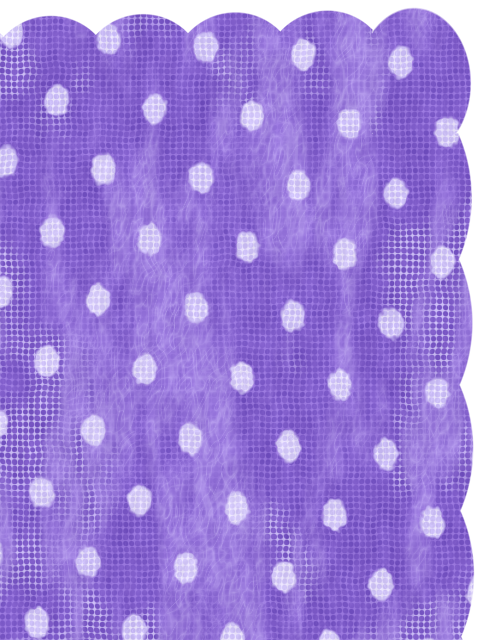
A Shadertoy shader for this pattern:

```glsl
// Purple woven cloth with pale polka dots and a scalloped border on a white page.
// Lengths are fractions of the canvas height; y runs down from the top edge.

const vec3 DARK  = vec3(0.43, 0.30, 0.74);
const vec3 MID   = vec3(0.54, 0.40, 0.82);
const vec3 LIGHT = vec3(0.63, 0.50, 0.89);
const vec3 PALE  = vec3(0.83, 0.79, 0.97);

float hash(vec2 p) {
    return fract(sin(dot(p, vec2(127.1, 311.7))) * 43758.5453);
}

float noise(vec2 p) {
    vec2 i = floor(p), f = fract(p);
    f = f * f * (3.0 - 2.0 * f);
    return mix(mix(hash(i), hash(i + vec2(1, 0)), f.x),
               mix(hash(i + vec2(0, 1)), hash(i + vec2(1, 1)), f.x), f.y);
}

float fbm(vec2 p) {
    float sum = 0.0, amp = 0.5;
    for (int i = 0; i < 4; i++) {
        sum += amp * noise(p);
        p = p * 2.03 + 17.3;
        amp *= 0.5;
    }
    return sum / 0.9375;
}

float ellipseDist(vec2 p, vec2 r) {
    return (length(p / r) - 1.0) * min(r.x, r.y);
}

// Height of a row of circular arcs above their cusps
float scallop(float t, float period, float sag) {
    float h = 0.5 * period;
    float r = (h * h + sag * sag) / (2.0 * sag);
    t = (fract(t / period) - 0.5) * period;
    return sqrt(r * r - t * t) - (r - sag);
}

// Signed distance to the cloth: scalloped top and right sides, one round corner
float clothDist(vec2 p) {
    vec2 corner = vec2(0.582, 0.2083);
    float top = 0.0575 - 0.019 * p.x - scallop(p.x - corner.x, 0.1441, 0.031) - p.y;
    float right = p.x - 0.7145 - 0.006 * p.y - scallop(p.y - corner.y, 0.1966, 0.0205);
    float notch = min(p.x - corner.x, corner.y - p.y);
    float body = max(max(top, right), notch);
    return min(body, ellipseDist(p - vec2(0.647, 0.130), vec2(0.0885, 0.117)));
}

// Polka dots on a tilted lattice: distance in x, random tint per dot in y
vec2 dots(vec2 p, float ragged) {
    mat2 lattice = mat2(0.0723, 0.1080, -0.0801, 0.0959);
    vec2 q = inverse(lattice) * (p - vec2(0.1693, 0.0612));
    vec2 id = round(q);
    float d = ellipseDist(lattice * (q - id), vec2(0.0182, 0.0237));
    return vec2(d + ragged, hash(id + 4.0));
}

// Round thread crossings: coverage in x, random shade per crossing in y
vec2 weave(vec2 p, float px) {
    vec2 pitch = vec2(0.0092, 0.0097);
    vec2 wobble = vec2(noise(p * vec2(20, 45)), noise(p * vec2(45, 20) + 9.0)) - 0.5;
    vec2 g = (p + wobble * 0.004) / pitch;
    vec2 id = floor(g);
    float shade = hash(id);
    float radius = 0.43 + 0.08 * shade;
    float w = 0.6 * px / pitch.x + 0.04;
    return vec2(1.0 - smoothstep(radius - w, radius + w, length(fract(g) - 0.5)), shade);
}

// Fine, mostly upright hairs
float fibres(vec2 p) {
    float bend = 3.0 * noise(p * 30.0);
    float a = noise(vec2(p.x * 190.0 + bend, p.y * 45.0));
    float b = noise(vec2((p.x + 0.5 * p.y) * 150.0 - bend, p.y * 60.0) + 31.0);
    return pow(1.0 - abs(2.0 * a - 1.0), 3.0) * 0.65 + pow(1.0 - abs(2.0 * b - 1.0), 4.0) * 0.45;
}

vec3 clothColor(vec2 p, float px) {
    vec2 bead = weave(p, px);
    float hair = fibres(p);
    float centre = exp(-pow((p.x - 0.38) / 0.17, 2.0));

    // Smeared streaks hide the weave; open patches show pale gaps
    float streak = fbm(p * vec2(26, 6) + 3.0);
    float veil = smoothstep(0.42, 0.76, streak + 0.10 * centre);
    float open = smoothstep(0.50, 0.72, fbm(p * vec2(9, 7) + 40.0) + 0.06 - 0.16 * centre);
    open *= 1.0 - 0.8 * veil;

    vec3 thread = mix(DARK, MID, 0.55 * bead.y + 0.3 * hair);
    vec3 gap = mix(mix(MID, LIGHT, 0.45 + 0.4 * hair), PALE, 0.85 * open);
    vec3 col = mix(gap, thread, bead.x * (1.0 - 0.55 * veil));
    col = mix(col, LIGHT, veil * (0.25 + 0.45 * hair));
    col = mix(col, PALE, 0.35 * veil * veil * hair);
    col += 0.05 * (noise(p * vec2(60, 30)) - 0.5);

    // Printed dots, softened along the threads
    float ragged = 0.005 * (noise(p * vec2(130, 120)) - 0.5) + 0.0015 * (0.5 - bead.x);
    vec2 dot1 = dots(p, ragged);
    float soft = px + 0.001;
    float ink = 1.0 - smoothstep(-soft, soft, dot1.x);
    vec3 dotThread = mix(vec3(0.76, 0.70, 0.96), PALE, dot1.y * 0.7 + 0.3 * bead.y);
    vec3 dotCol = mix(vec3(0.93, 0.91, 0.99), dotThread, bead.x * 0.85);
    return mix(col, dotCol + 0.06 * (hair - 0.4), ink * 0.95);
}

void mainImage(out vec4 fragColor, in vec2 fragCoord) {
    float px = 1.0 / iResolution.y;
    vec2 p = vec2(fragCoord.x, iResolution.y - fragCoord.y) * px;
    float cover = 1.0 - smoothstep(-px, px, clothDist(p));
    fragColor = vec4(mix(vec3(1.0), clothColor(p, px), cover), 1.0);
}
```
